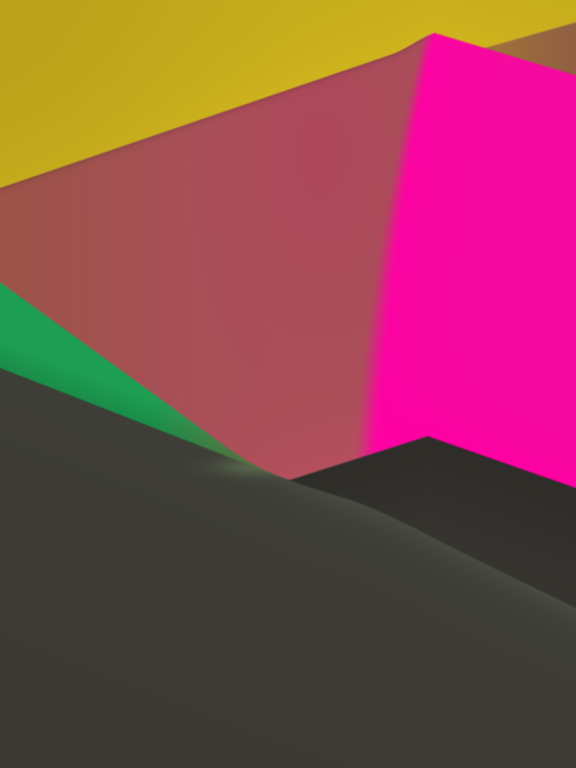
A Shadertoy shader for this background:

```glsl
// Folded sheets of colour: a yellow sky, a rose slope, a magenta face,
// a green sliver and a dark hill. Each sheet is the region under a height
// curve, shaded by gradients and painted from back to front.

#define EDGE_PIXELS 1.6     // width of the smoothed outlines
#define FOLD_BLUR 0.020     // softness of the rose to magenta fold
#define SEAM_SHADE 0.20     // darkening along the roof line
#define CREST_GLOW 0.055    // light on the crest of the hill
#define ROOF_SLOPE 0.256
#define HILL_SLOPE 0.292

const vec3 YELLOW  = vec3(0.77, 0.67, 0.11);
const vec3 BROWN   = vec3(0.62, 0.43, 0.23);
const vec3 ROSE    = vec3(0.66, 0.31, 0.345);
const vec3 RUST    = vec3(0.61, 0.325, 0.28);
const vec3 CORAL   = vec3(0.72, 0.31, 0.37);
const vec3 MAGENTA = vec3(0.955, 0.04, 0.62);
const vec3 GREEN   = vec3(0.115, 0.62, 0.32);
const vec3 OLIVE   = vec3(0.36, 0.50, 0.28);
const vec3 SLATE   = vec3(0.232, 0.224, 0.203);
const vec3 SHADOW  = vec3(0.182, 0.178, 0.160);

// Coverage of the region below a curve, from the height above it.
float below(float height) {
    float w = EDGE_PIXELS / iResolution.y;
    return 1.0 - smoothstep(-w, w, height);
}

float smoothMax(float a, float b, float k) {
    float h = max(k - abs(a - b), 0.0) / k;
    return max(a, b) + 0.25 * h * h * k;
}

// Soft spot of light with separate radii.
float spot(vec2 p, vec2 center, vec2 radius) {
    vec2 d = (p - center) / radius;
    return exp(-dot(d, d));
}

// Height curves of the sheets
float roofLine(float x) {
    float rise = 0.755 + ROOF_SLOPE * x + 0.009 * smoothstep(0.68, 0.755, x);
    return min(rise, 0.957 - 0.225 * (x - 0.755));
}

float floorLine(float x) {
    return min(0.375 + 0.238 * (x - 0.503), 0.432 - 0.262 * (x - 0.743));
}

float hillLine(float x) {
    float bump = (x - 0.63) / 0.08;
    return 0.521 - HILL_SLOPE * x - 0.075 * max(x - 0.72, 0.0)
         + 0.006 * exp(-bump * bump);
}

// Horizontal place of the soft fold at height y
float foldLine(float y) {
    float t = y - 0.42;
    return 0.636 + 0.10 * t + 0.192 * t * t;
}

void mainImage(out vec4 fragColor, in vec2 fragCoord) {
    vec2 uv = fragCoord / iResolution.xy;
    float roof = uv.y - roofLine(uv.x);
    float ground = uv.y - floorLine(uv.x);
    float hill = uv.y - hillLine(uv.x);

    // Yellow sky, brighter close to the roof
    vec3 color = YELLOW * (0.97 + 0.06 * exp(-max(roof, 0.0) / 0.10));
    color *= 0.97 + 0.05 * smoothstep(0.0, 0.6, uv.x);

    // Brown wedge behind the peak
    float wedge = uv.y - (0.9375 + 0.212 * (uv.x - 0.842));
    vec3 brown = mix(BROWN, vec3(0.57, 0.38, 0.26), smoothstep(0.86, 1.0, uv.x));
    color = mix(color, brown, below(wedge) * step(0.78, uv.x));

    // Rose slope, rusty on the left and coral at the foot
    vec3 rose = mix(RUST, ROSE, smoothstep(-0.05, 0.42, uv.x));
    rose = mix(rose, vec3(0.68, 0.275, 0.355), 0.8 * spot(uv, vec2(0.56, 0.80), vec2(0.16, 0.20)));
    rose = mix(rose, CORAL, 0.9 * exp(-max(ground, 0.0) / 0.06) * smoothstep(0.25, 0.5, uv.x));

    // Magenta face beyond the fold, brightest along its rim
    float fold = uv.x - foldLine(uv.y);
    float blur = FOLD_BLUR * mix(1.25, 0.7, smoothstep(0.45, 0.95, uv.y));
    float rim = exp(-max(fold, 0.0) / 0.08) + exp(-max(ground, 0.0) / 0.04);
    vec3 face = MAGENTA + vec3(0.04, -0.035, 0.02) * min(rim, 1.0);
    float lit = smoothstep(-blur, blur, fold);
    vec3 sheet = mix(rose, face, lit);
    float seam = exp(-abs(roof) / 0.003) * (1.0 - lit);
    sheet *= 1.0 - SEAM_SHADE * seam;
    color = mix(color, sheet, below(roof));

    // Green sliver fading to olive at its tip
    float sliver = smoothMax(0.633 - 0.546 * uv.x, hillLine(uv.x), 0.012);
    vec3 green = mix(GREEN, OLIVE, smoothstep(0.24, 0.45, uv.x));
    green *= 1.0 - 0.10 * smoothstep(0.04, 0.0, hill);
    color = mix(color, green, below(uv.y - sliver) * step(uv.x, 0.503));

    // Dark facet under the magenta face
    vec3 facet = mix(SHADOW, SLATE * 0.92, smoothstep(0.0, -0.16, ground));
    color = mix(color, facet, below(ground));

    // Hill with a faint light along the crest
    float depth = max(-hill, 0.0);
    float crest = smoothstep(0.30, 0.62, uv.x) * exp(-depth / 0.022);
    vec3 slate = SLATE + vec3(0.010, 0.018, 0.014) * exp(-depth / 0.14);
    slate += CREST_GLOW * crest * vec3(0.85, 1.0, 0.80);
    slate += vec3(0.08, 0.13, 0.06) * spot(uv, vec2(0.44, 0.392), vec2(0.07, 0.012));
    color = mix(color, slate, below(hill));

    fragColor = vec4(color, 1.0);
}
```
